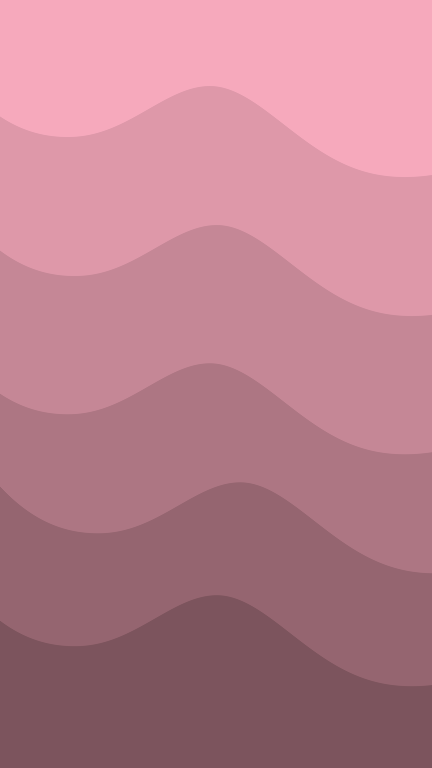
Write a Shadertoy shader that draws this background.

```glsl
// Six flat bands of dusty pink, darkening downward, divided by rolling wave edges.

const float PI = 3.14159265;

// Rise from trough (t = 0) to crest (t = 1); bend makes the trough broader.
float swell(float t, float bend) {
    float phase = t * (1.0 - bend + bend * t);
    return 0.5 - 0.5 * cos(PI * phase);
}

// Wave height relative to its crest; x is measured from the crest.
float waveHeight(float x) {
    const float leftTrough = -0.329, rightTrough = 0.451;
    const float leftDepth = 0.0664, rightDepth = 0.1185;
    if (x < leftTrough) {
        float d = leftTrough - x;
        return d * d * (0.875 + 1.365 * d) - leftDepth;
    }
    if (x < 0.0) return leftDepth * (swell(1.0 - x / leftTrough, 0.15) - 1.0);
    if (x < rightTrough) return rightDepth * (swell(1.0 - x / rightTrough, 0.30) - 1.0);
    float d = x - rightTrough;
    return 0.68 * d * d - rightDepth;
}

void mainImage(out vec4 fragColor, in vec2 fragCoord) {
    vec2 uv = fragCoord / iResolution.xy;
    float edge = 0.6 / iResolution.y;

    // Crest position of each wave, from the top down
    vec2 crests[5] = vec2[5](vec2(0.486, 0.888), vec2(0.502, 0.707),
        vec2(0.486, 0.527), vec2(0.556, 0.372), vec2(0.502, 0.225));

    // Each wave passed adds one step of shade
    float shade = 0.0;
    for (int i = 0; i < 5; i++) {
        float above = uv.y - crests[i].y - waveHeight(uv.x - crests[i].x);
        shade += 0.2 * (1.0 - smoothstep(-edge, edge, above));
    }

    vec3 lightPink = vec3(0.965, 0.663, 0.739);
    vec3 deepMauve = vec3(0.488, 0.329, 0.363);
    fragColor = vec4(mix(lightPink, deepMauve, shade), 1.0);
}
```
